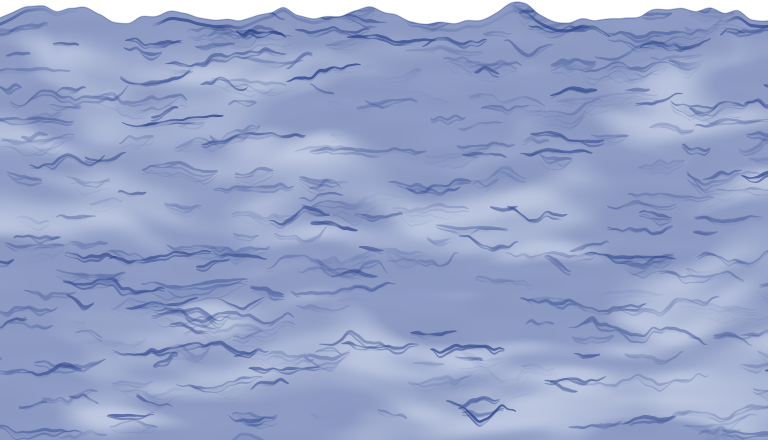
Write a WebGL 2 fragment shader that draws this texture.

```glsl
#version 300 es
precision highp float;
// Hand-painted sea: a bumpy surface line under a white sky, soft pale patches
// of noise in the water, and layers of wavy, hooked brush strokes scattered
// on jittered grids, some with tangled echoes that form hatching.

#define WATER vec3(0.548, 0.605, 0.768)
#define FOAM vec3(0.735, 0.775, 0.875)
#define INK vec3(0.19, 0.28, 0.56)
#define SURFACE_BASE 0.940
#define SURFACE_RISE 0.062
#define STROKE_WIDTH 0.0036
#define WAVE_HEIGHT 0.042
#define PATCH_SCALE vec2(4.0, 11.5)

uniform vec2 u_resolution;
out vec4 fragColor;

float hash(vec2 p) {
    return fract(sin(dot(p, vec2(127.1, 311.7))) * 43758.5453);
}

vec4 hash4(vec2 p) {
    return vec4(hash(p), hash(p + 17.3), hash(p + 41.9), hash(p + 73.7));
}

float noise(vec2 p) {
    vec2 i = floor(p), f = fract(p);
    f = f * f * (3.0 - 2.0 * f);
    return mix(mix(hash(i), hash(i + vec2(1, 0)), f.x),
               mix(hash(i + vec2(0, 1)), hash(i + vec2(1, 1)), f.x), f.y);
}

float noise1(float x, float seed) {
    float i = floor(x), f = fract(x);
    f = f * f * (3.0 - 2.0 * f);
    return mix(hash(vec2(i, seed)), hash(vec2(i + 1.0, seed)), f);
}

// Rounded humps with a hand wobble
float waveCurve(float x, float seed) {
    return noise1(x * 20.0, seed) - 0.5 + 0.32 * (noise1(x * 58.0, seed + 5.0) - 0.5);
}

float surfaceHeight(float x) {
    float hump = pow(noise1(x * 9.0 + 0.4, 3.0), 1.3);
    return SURFACE_BASE + SURFACE_RISE * (0.82 * hump + 0.25 * noise1(x * 31.0, 8.0));
}

float softLine(float dist, float width, float blur) {
    return 1.0 - smoothstep(width - blur, width + blur, abs(dist));
}

// Ink coverage of one layer of strokes, each with a number of tangled echoes
float strokeLayer(vec2 p, vec2 cell, float seed, float density, int echoes, float blur) {
    float clear = 1.0;
    vec2 home = floor(p / cell);
    for (int j = -1; j <= 1; j++)
    for (int i = -1; i <= 1; i++) {
        vec2 id = home + vec2(i, j);
        vec4 place = hash4(id + seed), look = hash4(id + seed + 131.3);
        if (place.x > density) continue;
        vec2 centre = (id + 0.5 + 0.8 * (place.yz - 0.5)) * cell;
        float halfLength = cell.x * mix(0.22, 0.78, place.w * place.w);
        float u = (p.x - centre.x) / halfLength;
        if (abs(u) > 1.0) continue;

        // Spine of the stroke, with its slope to keep the width even
        float shape = look.x * 90.0 + seed;
        float height = WAVE_HEIGHT * mix(0.3, 1.0, look.y);
        float bend = waveCurve(p.x, shape);
        float tilt = 0.2 * (look.z - 0.5);
        float slope = tilt + height * (waveCurve(p.x + 0.002, shape) - bend) / 0.002;
        float y = p.y - centre.y - height * bend - tilt * (p.x - centre.x);
        float stretch = inversesqrt(1.0 + slope * slope);

        // Blunt ends, uneven pressure
        float taper = sqrt(1.0 - u * u * u * u);
        float pressure = 0.4 + 0.85 * noise1(p.x * 38.0, shape + 2.0);
        float strength = mix(0.25, 1.0, pow(look.w, 1.5)) * smoothstep(0.0, 0.4, taper);
        float gap = mix(0.004, 0.010, place.w);
        for (int k = 0; k < echoes; k++) {
            float n = float(k);
            float wander = noise1(p.x * 32.0, shape + n + 9.0) - 0.5;
            float drift = n * gap * (0.2 + 0.8 * (1.0 - u * u)) + 0.014 * min(n, 1.5) * wander;
            float width = STROKE_WIDTH * pressure * taper / (1.0 + 0.35 * n);
            float line = softLine((y + drift) * stretch, width, min(blur, width + 0.0004));
            float dryness = n < 0.5 ? 1.0 : smoothstep(0.2, 0.5, noise1(p.x * 17.0, shape + n + 31.0));
            clear *= 1.0 - line * strength * dryness * min(0.3 + pressure, 1.0) / (1.0 + 0.3 * n);
        }
        // Thin wash between the spine and its echoes
        float depth = gap * float(echoes - 1) * (1.0 - u * u);
        float wash = smoothstep(-depth - 0.003, -depth, y) * (1.0 - smoothstep(-0.002, 0.001, y));
        clear *= 1.0 - 0.2 * strength * wash * (1.0 - u * u);
    }
    return 1.0 - clear;
}

void main() {
    vec2 p = gl_FragCoord.xy / u_resolution.y;
    float pixel = 1.0 / u_resolution.y;
    float blur = max(0.6 * pixel, 0.0012);
    float depth = surfaceHeight(p.x) - p.y;

    // Soft pale patches, fading out near the surface
    vec2 q = p * PATCH_SCALE + vec2(0.0, 1.3 * noise(p * 4.0));
    float cloud = 0.68 * noise(q + 4.0) + 0.32 * noise(q * 2.1 + 19.0);
    float pale = smoothstep(0.41, 0.88, cloud) * smoothstep(0.02, 0.12, depth);
    vec3 color = mix(WATER, FOAM, pale);
    color += 0.018 * (noise(p * vec2(9.0, 34.0)) - 0.5);

    // Hatching in clusters, then short dashes, then long bold strokes
    float cluster = smoothstep(0.35, 0.65, noise(p * vec2(3.5, 7.0) + 50.0));
    float hatch = strokeLayer(p, vec2(0.17, 0.080), 11.0, 0.85, 5, blur);
    float dashes = strokeLayer(p, vec2(0.13, 0.070), 37.0, 0.55, 2, blur);
    float bold = strokeLayer(p, vec2(0.23, 0.074), 59.0, 0.76, 2, blur);
    color = mix(color, INK, 0.50 * hatch * cluster);
    color = mix(color, INK, 0.66 * dashes);
    color = mix(color, INK, 0.88 * bold);

    // Broken line along the crest, thin rim, white sky
    float crest = smoothstep(0.35, 0.75, noise1(p.x * 7.0, 21.0));
    float crestOffset = 0.007 + 0.016 * noise1(p.x * 11.0, 27.0);
    color = mix(color, INK, 0.75 * crest * softLine(depth - crestOffset, 0.0036, blur));
    color = mix(color, INK, 0.35 * softLine(depth - 0.001, 0.0015, blur));
    color = mix(vec3(1.0), color, smoothstep(-pixel, pixel, depth));
    fragColor = vec4(color, 1.0);
}
```
